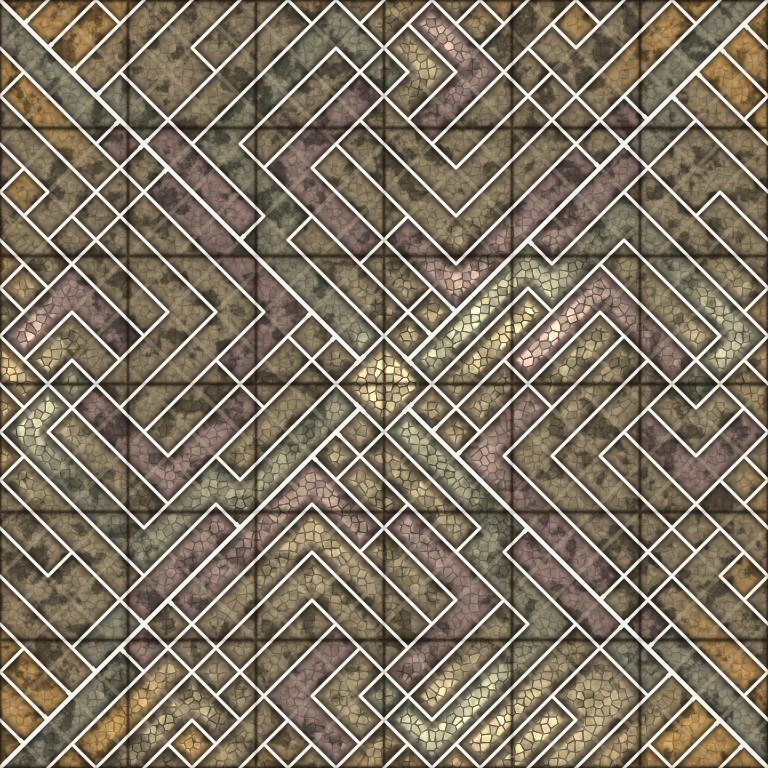
This pattern is drawn by a WebGL 1 fragment shader. Its source:

```glsl
precision highp float;
// A diagonal maze of cobbled strips, framed in white and turned four times about the centre.
// Each lattice cell gets a strip number from nested chevrons; walls stand where numbers differ.
// Voronoi cobbles, soft lights, grime and a 6 by 6 grid of dark seams finish the surface.
uniform vec2 u_resolution;

#define LATTICE 16.0
#define COBBLES 88.0
#define SEAMS 6.0
#define WALL_HALF 0.046
#define ARM_HALF 0.064
#define GRIME 0.40
#define SHINE 1.35
#define WHITE vec3(0.97, 0.97, 0.95)
#define ROSE vec3(0.475, 0.400, 0.370)
#define SAGE vec3(0.455, 0.44, 0.365)
#define OCHRE vec3(0.48, 0.43, 0.34)
#define AMBER vec3(0.64, 0.49, 0.28)

float hash(vec2 p) {
  vec3 q = fract(vec3(p.xyx) * 0.1031);
  q += dot(q, q.yzx + 33.33);
  return fract((q.x + q.y) * q.z);
}

float noise(vec2 p) {
  vec2 i = floor(p), f = fract(p);
  f = f * f * (3.0 - 2.0 * f);
  return mix(mix(hash(i), hash(i + vec2(1, 0)), f.x),
             mix(hash(i + vec2(0, 1)), hash(i + 1.0), f.x), f.y);
}

float fbm(vec2 p) {
  float sum = 0.0, gain = 0.53;
  for (int i = 0; i < 4; i++) {
    sum += gain * noise(p);
    p = p * 2.1 + 17.0;
    gain *= 0.5;
  }
  return sum;
}

bool within(vec2 c, vec2 lo, vec2 hi) {
  return all(greaterThanEqual(c, lo)) && all(lessThan(c, hi));
}

// Strip number in x, quarter turn in y. Number modulo 3 picks the tint.
vec2 strip(vec2 cell) {
  vec2 c = cell + 0.5;
  if (max(abs(c.x), abs(c.y)) < 1.0) return vec2(2.0, 9.0);
  float turn = 0.0;
  for (int i = 0; i < 3; i++) {
    if (min(c.x, c.y) < 0.0) { c = vec2(-c.y, c.x); turn += 1.0; }
  }
  c = floor(c);
  float u = c.x, v = c.y;
  float id = 200.0 + 3.0 * (u * 10.0 + floor((v + 2.0 * mod(u, 2.0)) / 4.0));
  // Nested chevrons
  if (within(c, vec2(6, 1), vec2(9, 7))) {
    float ring = min(8.0 - u, v - 1.0);
    id = ring < 0.5 || v > 5.5 && u > 6.5 ? 1.0 : 50.0 + 3.0 * ring;
  }
  if (within(c, vec2(1, 2), vec2(7, 6))) id = u < 3.0 ? 56.0 : (min(6.0 - u, v - 2.0) < 0.5 ? 3.0 : 5.0);
  if (within(c, vec2(1, 4), vec2(6, 9))) id = 122.0 + 3.0 * min(u - 1.0, v - 4.0);
  if (within(c, vec2(4, 6), vec2(7, 9))) id = 90.0 + 2.0 * min(u - 4.0, 8.0 - v);
  if (within(c, vec2(9, 1), vec2(12, 6))) id = u < 10.0 ? 80.0 : (u < 11.0 && v > 2.0 ? 86.0 : 83.0);
  if (within(c, vec2(2, 10), vec2(4, 14))) id = min(u - 2.0, v - 10.0) < 0.5 ? 110.0 : (v < 12.0 ? 203.0 : 116.0);
  // Bars and single cells along the two arms
  if (v == 1.0 && u < 6.0) id = u < 5.0 ? 65.0 : 1.0;
  if (v == 0.0 && u < 12.0) id = u < 6.0 ? 1.0 : (u < 10.0 ? 66.0 : 64.0);
  if (u == 0.0) {
    bool single = v < 3.0 || v == 9.0 || v == 10.0;
    id = single ? 41.0 + 3.0 * v + 160.0 * step(10.0, v) : (v < 9.0 ? 60.0 : 61.0);
  }
  if (v == 3.0 && u < 3.0) id = 60.0;
  return vec2(id, turn);
}

// Crack distance in x, stone hash in y
vec2 cobbles(vec2 p) {
  vec2 base = floor(p);
  float near = 9.0, next = 9.0, tone = 0.0;
  for (int j = -1; j <= 1; j++) for (int i = -1; i <= 1; i++) {
    vec2 s = base + vec2(i, j);
    float d = length(s + 0.15 + 0.7 * vec2(hash(s), hash(s + 71.0)) - p);
    if (d < near) { next = near; near = d; tone = hash(s + 37.0); }
    else next = min(next, d);
  }
  return vec2(next - near, tone);
}

float glow(vec2 p, vec2 at, vec2 size) {
  vec2 q = (p - at) / size;
  return exp(-dot(q, q));
}

void main() {
  vec2 pos = gl_FragCoord.xy / u_resolution;
  vec2 mid = pos - 0.5;
  vec2 uv = LATTICE * vec2(mid.x + mid.y, mid.x - mid.y);
  float px = LATTICE * 1.4142 / min(u_resolution.x, u_resolution.y);
  vec2 cell = floor(uv);
  vec2 here = strip(cell);

  // Distance to the nearest wall
  float wall = 0.5;
  for (int j = -1; j <= 1; j++) for (int i = -1; i <= 1; i++) {
    vec2 n = cell + vec2(i, j);
    vec2 gap = max(abs(uv - n - 0.5) - 0.5, 0.0);
    if (distance(strip(n), here) > 0.1) wall = min(wall, length(gap));
  }

  // Strip tint, warming to amber in the corners
  float kind = mod(here.x, 3.0);
  vec3 tint = kind < 0.5 ? ROSE : (kind < 1.5 ? SAGE : OCHRE);
  float corner = smoothstep(0.44, 0.58, length(mid)) * step(200.0, here.x);
  tint = mix(tint, AMBER, corner * (0.15 + 0.65 * step(0.4, hash(vec2(here.x, 5.0)))));

  // Lit cobbles sunk between dark edges
  vec2 stone = cobbles(pos * COBBLES);
  float face = smoothstep(0.05, 0.24, stone.x);
  float inner = smoothstep(0.2, 0.33, wall);
  float light = glow(pos, vec2(0.5), vec2(0.05)) + glow(pos, vec2(0.66, 0.58), vec2(0.13, 0.09))
    + 0.9 * glow(pos, vec2(0.04, 0.50), vec2(0.05, 0.11)) + glow(pos, vec2(0.64, 0.06), vec2(0.16, 0.07))
    + 0.5 * glow(pos, vec2(0.43, 0.33), vec2(0.20, 0.10)) + 0.6 * glow(pos, vec2(0.56, 0.94), vec2(0.06))
    + 0.6 * glow(pos, vec2(0.94, 0.56), vec2(0.05, 0.08)) + 0.5 * glow(pos, vec2(0.23, 0.06), vec2(0.08))
    + 0.4 * glow(pos, vec2(0.58, 0.41), vec2(0.06));
  light = min(light, 1.0);
  float grime = fbm(pos * 55.0);
  vec3 col = tint * mix(0.62, 1.04, smoothstep(0.05, 0.24, wall));
  col *= 1.0 + inner * (0.16 * face - 0.1 + 0.06 * stone.y);
  col *= 1.0 - GRIME * smoothstep(0.5, 0.68, grime) * (1.0 - 0.6 * light);
  col *= 0.87 + 0.26 * noise(pos * 190.0);
  vec3 shine = tint + vec3(0.07, 0.08, 0.03);
  col += shine * SHINE * face * inner * light * (0.3 + 0.7 * stone.y);

  // Faint lattice below, white walls above, wider on the arms
  vec2 line = abs(fract(uv + 0.5) - 0.5);
  float lattice = 1.0 - smoothstep(0.03, 0.06 + px, min(line.x, line.y));
  col = mix(col, vec3(0.74, 0.69, 0.56), 0.32 * lattice);
  float halfWidth = min(abs(uv.x), abs(uv.y)) < 0.2 ? ARM_HALF : WALL_HALF;
  float white = 1.0 - smoothstep(halfWidth - 0.5 * px, halfWidth + 0.5 * px, wall);
  col = mix(col, WHITE, white);

  // Brown seams and shaded panel borders
  vec2 seam = abs(fract(pos * SEAMS + 0.5) - 0.5);
  float edge = min(seam.x * 1.3, seam.y);
  float dark = 0.55 * exp(-edge * edge * 3000.0) + 0.18 * exp(-edge * 14.0);
  col = mix(col, vec3(0.10, 0.07, 0.04), dark * (1.0 - 0.75 * white));
  gl_FragColor = vec4(clamp(col, 0.0, 1.0), 1.0);
}
```
